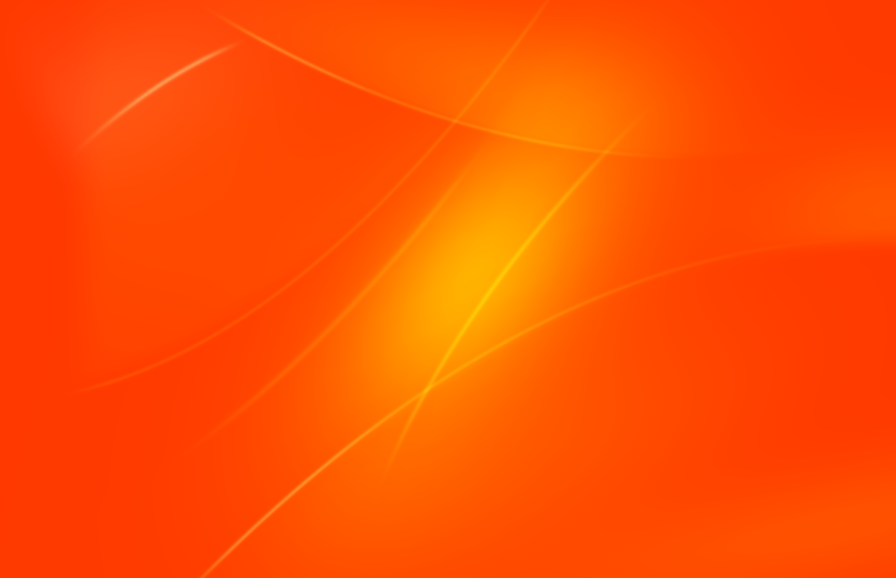
A WebGL 1 fragment shader for this background:

```glsl
precision highp float;
// Glowing orange backdrop: soft rotated Gaussian glows heat a red-orange base,
// while fine parabolic arcs, each given by three points, cross it as light lines.
// Lengths are in canvas heights, so the scene spans 1.55 by 1.

uniform vec2 u_resolution;

#define ASPECT 1.55
#define BASE_COLOR vec3(1.0, 0.225, 0.0)
#define LINE_WIDTH 0.0036
#define CORE_HEAT 0.30
#define HALO_HEAT 0.17
#define GRAIN 0.004

// Approximate signed distance to the parabola y(x) through a, b and c.
float arc(vec2 p, vec2 a, vec2 b, vec2 c) {
  float s = (b.y - a.y) / (b.x - a.x);
  float k = ((c.y - b.y) / (c.x - b.x) - s) / (c.x - a.x);
  float y = a.y + (p.x - a.x) * (s + k * (p.x - b.x));
  float slope = s + k * (2.0 * p.x - a.x - b.x);
  return (p.y - y) / sqrt(1.0 + slope * slope);
}

// Elliptical Gaussian with its first radius along the given angle.
float glow(vec2 p, vec2 center, vec2 radius, float angle) {
  vec2 d = p - center;
  float c = cos(angle), s = sin(angle);
  vec2 q = vec2(c * d.x + s * d.y, c * d.y - s * d.x) / radius;
  return exp(-dot(q, q));
}

float ridge(float d, float width) {
  return exp(-d * d / (width * width));
}

// Window that rises from a to b and falls from c to d.
float window(float t, float a, float b, float c, float d) {
  return smoothstep(a, b, t) * (1.0 - smoothstep(c, d, t));
}

// Faint diagonal brush texture from layered sines.
float grain(vec2 p) {
  vec2 q = vec2(p.x + p.y, p.y - p.x);
  float sum = 0.0, amp = 0.5, freq = 45.0;
  for (int i = 0; i < 3; i++) {
    sum += amp * sin(q.y * freq * 1.7 + 2.0 * sin(q.x * freq * 0.6));
    freq *= 1.9;
    amp *= 0.6;
  }
  return sum;
}

void main() {
  vec2 p = gl_FragCoord.xy / u_resolution * vec2(ASPECT, 1.0);

  // Arcs; positive distances lie above, or to the right of the steep one
  float top = arc(p, vec2(0.343, 0.994), vec2(0.796, 0.788), vec2(1.2, 0.728));
  float left = arc(p, vec2(0.121, 0.32), vec2(0.504, 0.511), vec2(0.948, 1.0));
  float band = arc(p, vec2(0.302, 0.204), vec2(0.564, 0.425), vec2(0.847, 0.758));
  float steep = arc(p.yx, vec2(0.153, 0.655), vec2(0.435, 0.806), vec2(0.819, 1.129));
  float low = arc(p, vec2(0.349, 0.0), vec2(0.75, 0.333), vec2(1.31, 0.567));
  float streak = arc(p, vec2(0.121, 0.728), vec2(0.302, 0.869), vec2(0.413, 0.925));

  // Central fire, dimmed a little across the arcs
  float heat = CORE_HEAT * glow(p, vec2(0.82, 0.525), vec2(0.26, 0.14), 0.95);
  heat += HALO_HEAT * glow(p, vec2(0.80, 0.46), vec2(0.42, 0.24), 0.85);
  heat *= mix(1.0, 0.8, smoothstep(-0.015, 0.025, band));
  heat *= mix(0.85, 1.0, smoothstep(-0.02, 0.01, low));

  // Sheets of light around the edges
  float aboveTop = smoothstep(-0.006, 0.012, top);
  heat += 0.13 * aboveTop * glow(p, vec2(0.78, 0.88), vec2(0.36, 0.13), -0.25);
  heat += 0.06 * glow(p, vec2(1.0, 0.80), vec2(0.24, 0.18), 0.6);
  heat += 0.06 * smoothstep(0.10, 0.19, p.x) * smoothstep(-0.01, 0.04, left)
        * (1.0 - aboveTop) * glow(p, vec2(0.30, 0.66), vec2(0.42, 0.30), 0.6);
  heat += 0.11 * smoothstep(-0.03, 0.02, low)
        * glow(p, vec2(1.53, 0.64), vec2(0.22, 0.12), 0.1);
  heat += 0.09 * glow(p, vec2(1.45, 0.09), vec2(0.55, 0.10), 0.22);
  heat += 0.06 * glow(p, vec2(1.02, 0.22), vec2(0.35, 0.16), 0.5);
  heat += 0.06 * (1.0 - smoothstep(-0.01, 0.01, low))
        * glow(p, vec2(0.65, 0.14), vec2(0.24, 0.16), 0.6);

  vec3 color = BASE_COLOR + vec3(0.0, heat, 0.0);
  color.g += GRAIN * grain(p) * smoothstep(0.03, 0.25, heat);

  // Pale haze in the upper left corner
  float haze = glow(p, vec2(0.19, 0.83), vec2(0.26, 0.13), 0.45)
             * smoothstep(-0.02, 0.10, p.x + 0.5 * (p.y - 0.88));
  color += haze * vec3(0.0, 0.07, 0.08);

  // Light lines, faded at both ends
  float lines = 0.11 * ridge(top, LINE_WIDTH) * window(p.x, 0.33, 0.46, 0.9, 1.24);
  lines += 0.07 * ridge(left, LINE_WIDTH) * window(p.x, 0.10, 0.20, 0.9, 1.0);
  lines += 0.08 * ridge(band, LINE_WIDTH * 1.4) * window(p.x, 0.28, 0.5, 0.72, 0.87);
  lines += 0.12 * ridge(steep, LINE_WIDTH * 1.2) * window(p.y, 0.14, 0.32, 0.65, 0.84);
  lines += 0.09 * ridge(low, LINE_WIDTH) * window(p.x, 0.3, 0.36, 0.85, 1.6);
  color += lines * vec3(0.0, 1.0, 0.2);

  // Whiter highlights on the short streak and the lower arc
  float shine = 0.30 * ridge(streak, LINE_WIDTH * 1.2) * window(p.x, 0.11, 0.28, 0.34, 0.43);
  shine += 0.16 * ridge(low, LINE_WIDTH) * window(p.x, 0.32, 0.42, 0.5, 0.75);
  shine += 0.10 * ridge(top, LINE_WIDTH) * window(p.x, 0.38, 0.47, 0.52, 0.7);
  color += shine * vec3(0.0, 0.9, 0.8);

  gl_FragColor = vec4(clamp(color, 0.0, 1.0), 1.0);
}
```
